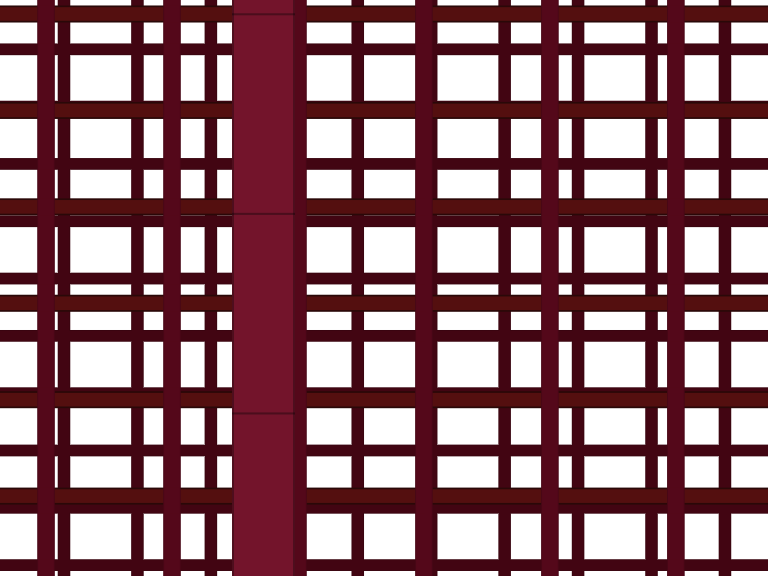
Reproduce this pattern procedurally as a Shadertoy shader.

```glsl
// Crossed maroon lattice bars in two layers on white, with one wide jointed post.

// Signed distance to the nearest of evenly spaced stripes
float stripes(float x, float center, float period, float halfWidth) {
    float offset = mod(x - center + 0.5 * period, period) - 0.5 * period;
    return abs(offset) - halfWidth;
}

// Antialiased coverage of a signed distance, about one pixel wide
float coverage(float d) {
    return clamp(0.5 - d * iResolution.y, 0.0, 1.0);
}

// Paints a solid bar with a darker rim over the colour below
vec3 paintBar(vec3 below, float d, vec3 fill, float rimWidth, float rimShade) {
    vec3 bar = mix(fill * rimShade, fill, coverage(d + rimWidth));
    return mix(below, bar, coverage(d));
}

void mainImage(out vec4 fragColor, in vec2 fragCoord) {
    // Height units, measured down from the top edge
    vec2 p = vec2(fragCoord.x, iResolution.y - fragCoord.y) / iResolution.y;

    vec3 backMaroon = vec3(0.26, 0.02, 0.07);
    vec3 frontMaroon = vec3(0.33, 0.03, 0.10);
    vec3 railBrown = vec3(0.33, 0.06, 0.06);
    vec3 postCrimson = vec3(0.45, 0.08, 0.17);
    vec3 color = vec3(1.0);

    // Back layer: thin bars both ways, joined into one grid
    float backUpright = stripes(p.x, 0.1111, 0.1275, 0.0109);
    float backRail = stripes(p.y, 0.0856, 0.0995, 0.0102);
    color = paintBar(color, min(backUpright, backRail), backMaroon, 0.0016, 0.86);

    // Front layer: rimmed brown rails, then uprights over them
    float frontRail = stripes(p.y, 0.0243, 0.1674, 0.0148);
    color = paintBar(color, frontRail, railBrown, 0.0030, 0.5);
    float frontUpright = stripes(p.x, 0.0799, 0.2187, 0.0153);
    color = paintBar(color, frontUpright, frontMaroon, 0.0017, 0.85);

    // Wide post with side rims and horizontal joints
    float post = abs(p.x - 0.4575) - 0.0547;
    float joint = stripes(p.y, 0.0248, 0.3465, 0.0018);
    vec3 postColor = mix(postCrimson, postCrimson * 0.65, coverage(joint));
    color = paintBar(color, post, postColor, 0.0035, 0.68);

    fragColor = vec4(color, 1.0);
}
```
